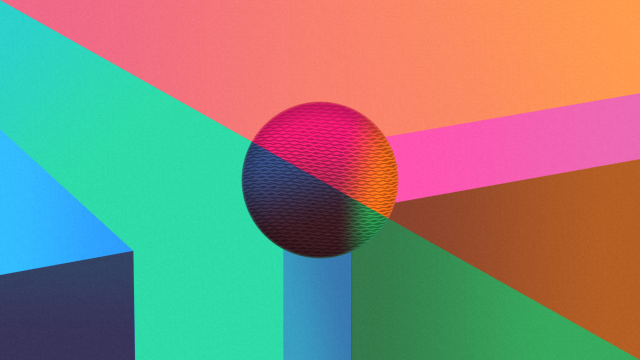
A WebGL 2 fragment shader for this background:

```glsl
#version 300 es
precision highp float;
// Bold flat colour planes meeting behind a finely ridged two-tone sphere.

uniform vec2 u_resolution;
out vec4 fragColor;

const vec2 SPHERE_CENTER = vec2(0.8889, 0.5);
const float SPHERE_RADIUS = 0.2176;

float hash(vec2 p) {
    return fract(sin(dot(p, vec2(127.1, 311.7))) * 43758.5453);
}

// Soft coverage of the side where the distance is negative.
float inside(float dist, float px) {
    return smoothstep(0.75 * px, -0.75 * px, dist);
}

// Signed distance to the line y = slope * x + height, negative below it.
float lineDistance(vec2 p, float slope, float height) {
    return (p.y - slope * p.x - height) / sqrt(1.0 + slope * slope);
}

vec3 ramp(vec3 a, vec3 b, float start, float end, float t) {
    return mix(a, b, smoothstep(start, end, t));
}

// Planes above the main diagonal: coral, pink band, brown wedge.
vec3 upperPlanes(vec2 p, float px) {
    vec3 coral = ramp(vec3(0.94, 0.41, 0.53), vec3(0.98, 0.51, 0.42), 0.1, 1.1, p.x);
    coral = ramp(coral, vec3(1.0, 0.61, 0.30), 0.9, 1.9, p.x + 0.3 * (p.y - 0.8));
    vec3 pink = ramp(vec3(1.0, 0.33, 0.69), vec3(0.93, 0.41, 0.70), 1.1, 1.8, p.x);
    vec3 brown = ramp(vec3(0.54, 0.26, 0.18), vec3(0.71, 0.37, 0.14), 1.05, 1.75, p.x);
    vec3 color = mix(coral, pink, inside(lineDistance(p, 0.1716, 0.436), px));
    return mix(color, brown, inside(lineDistance(p, 0.1776, 0.2422), px));
}

// Planes below the main diagonal: teal, blue and navy box, column, green wedge.
vec3 lowerPlanes(vec2 p, float px) {
    vec3 teal = ramp(vec3(0.17, 0.82, 0.80), vec3(0.18, 0.86, 0.66), 0.0, 0.8, p.x + 1.0 - p.y);
    vec3 blue = ramp(vec3(0.20, 0.74, 1.0), vec3(0.18, 0.62, 1.0), 0.0, 0.36, p.x);
    vec3 navy = ramp(vec3(0.20, 0.26, 0.39), vec3(0.22, 0.20, 0.35), 0.0, 0.25, 0.3 - p.y);
    vec3 column = ramp(vec3(0.22, 0.62, 0.76), vec3(0.22, 0.47, 0.69), 0.78, 0.98, p.x + 0.2 * (p.y - 0.15));
    vec3 green = ramp(vec3(0.20, 0.48, 0.29), vec3(0.21, 0.67, 0.37), 0.96, 1.6, p.x);

    float boxSide = inside(p.x - 0.375 + 0.0155 * p.y, px);
    float blueTop = inside(lineDistance(p, -0.912, 0.641), px);
    float navyTop = inside(lineDistance(p, 0.1814, 0.236), px);
    vec3 color = mix(teal, blue, blueTop * boxSide);
    color = mix(color, navy, navyTop * boxSide);
    color = mix(color, column, inside(0.787 - p.x, px));
    color = mix(color, green, inside(0.977 - p.x, px));
    float seam = inside(abs(p.x - 0.977) - 0.0012, px);
    return mix(color, navy, 0.5 * seam);
}

// Fine wavy ridges, curved slightly around the ball; range -1 to 1.
float ridges(vec2 q) {
    float depth = sqrt(max(1.0 - dot(q, q), 0.0));
    float bend = 0.10 * q.x * depth;
    float wave = 0.35 * sin(q.x * 48.0 + floor(q.y * 23.0) * 2.4);
    return sin(6.2832 * (q.y + bend) * 23.0 + wave * 3.0);
}

// Ball colour in local coordinates; upper is 1 above the diagonal.
vec3 sphereColor(vec2 q, float upper) {
    vec3 warm = ramp(vec3(0.91, 0.10, 0.43), vec3(0.64, 0.15, 0.29), 0.1, 1.0, 0.75 - q.y);
    warm = ramp(warm, vec3(0.97, 0.43, 0.10), 0.15, 0.85, q.x - 0.25 * q.y);
    vec3 cool = ramp(vec3(0.20, 0.28, 0.48), vec3(0.23, 0.10, 0.13), -0.2, 0.9, 0.25 - q.y + 0.25 * q.x);
    cool = ramp(cool, vec3(0.16, 0.60, 0.31), 0.2, 0.72, q.x);
    vec3 color = mix(cool, warm, upper);

    // Ridge relief, strongest away from the bright upper cap.
    float relief = mix(0.20, 0.08, smoothstep(0.3, 0.9, q.y));
    color *= 1.0 + relief * ridges(q);

    // Shaded limb with a thin reflected rim.
    float radius = length(q);
    color *= 1.0 - 0.16 * smoothstep(0.72, 1.0, radius);
    vec3 rim = mix(vec3(0.20, 0.55, 0.45), vec3(0.95, 0.40, 0.35), upper);
    return mix(color, rim, 0.5 * smoothstep(0.965, 1.0, radius));
}

void main() {
    vec2 p = gl_FragCoord.xy / u_resolution.y;
    float px = 1.0 / u_resolution.y;

    float lower = inside(lineDistance(p, -0.5625, 1.0), px);
    vec3 color = mix(upperPlanes(p, px), lowerPlanes(p, px), lower);

    vec2 q = (p - SPHERE_CENTER) / SPHERE_RADIUS;
    float ball = inside((length(q) - 1.0) * SPHERE_RADIUS, px);
    color = mix(color, sphereColor(q, 1.0 - lower), ball);

    // Faint print grain.
    color += 0.02 * (hash(floor(p * 288.0)) - 0.5);
    fragColor = vec4(clamp(color, 0.0, 1.0), 1.0);
}
```
